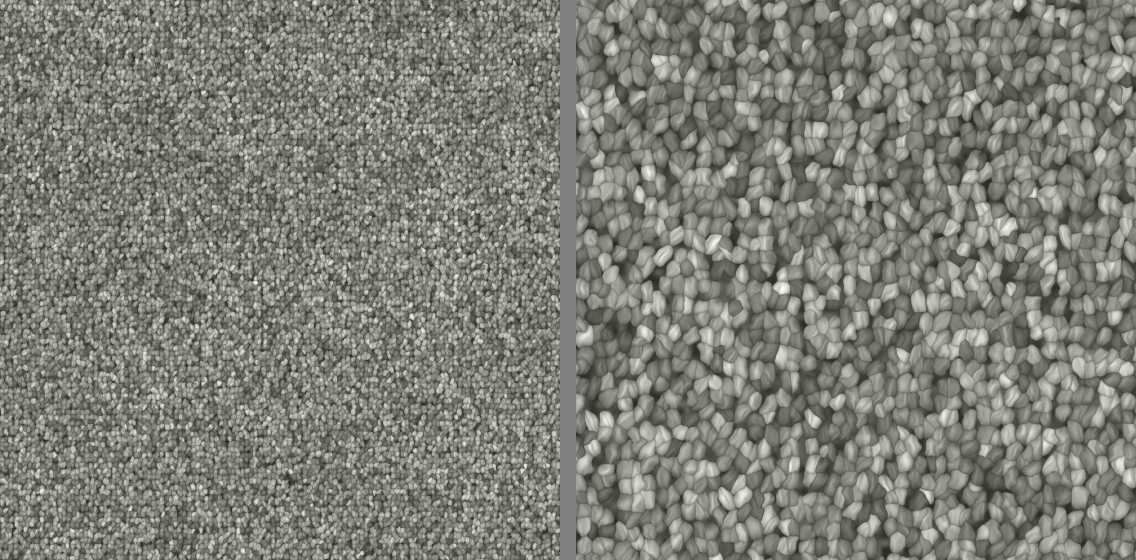
Left, the full canvas; right, a detail of the centre.
Reproduce this texture procedurally as a Shadertoy shader.

```glsl
const vec2 TUFT_COUNT = vec2(126.0, 104.0);  // tufts across and up the canvas
const vec2 TUFT_RADIUS = vec2(0.0051, 0.0075);
const float JITTER = 0.74;
const float LEAN = 0.15;                     // mean tilt to the right, radians
const float LEAN_SPREAD = 1.3;
const float TONE_MEAN = 0.545;
const float TONE_SPREAD = 0.44;
const vec2 GAP_TONE = vec2(0.16, 0.40);      // darkest and lightest depth
const float MISSING_SHARE = 0.012;
const float FIBRE_CONTRAST = 0.16;
const float PATCH_CONTRAST = 0.065;
const float RAGGED = 0.0024;                 // how far outlines wander
const float RAGGED_SCALE = 230.0;
const float BLUE_LOSS = 0.034;
const int SAMPLES = 3;                       // per axis, for smooth edges

// Integer hash giving three values from 0 to 1
vec3 hash3(vec2 cell, uint seed) {
    uvec3 v = uvec3(ivec3(ivec2(cell) + 4096, 7)) + uvec3(0u, 0u, seed);
    v = v * 1664525u + 1013904223u;
    v.x += v.y * v.z; v.y += v.z * v.x; v.z += v.x * v.y;
    v ^= v >> 16u;
    v.x += v.y * v.z; v.y += v.z * v.x; v.z += v.x * v.y;
    return vec3(v >> 8u) / 16777216.0;
}

vec3 valueNoise(vec2 p, uint seed) {
    vec2 i = floor(p), f = fract(p);
    f = f * f * (3.0 - 2.0 * f);
    vec3 low = mix(hash3(i, seed), hash3(i + vec2(1, 0), seed), f.x);
    vec3 high = mix(hash3(i + vec2(0, 1), seed), hash3(i + vec2(1, 1), seed), f.x);
    return mix(low, high, f.y);
}

// Brightness of the pile: the highest tuft at p wins
float pile(vec2 p) {
    vec3 wander = valueNoise(p * RAGGED_SCALE, 8u);
    p += RAGGED * (wander.xy - 0.5);
    float gap = mix(GAP_TONE.x, GAP_TONE.y, wander.z);

    vec2 home = floor(p * TUFT_COUNT);
    float top = 0.0, second = 0.0, tone = gap, body = 0.0;
    vec2 local = vec2(0.0), topCell = home;

    for (int y = -1; y <= 1; y++)
    for (int x = -1; x <= 1; x++) {
        vec2 cell = home + vec2(x, y);
        vec3 place = hash3(cell, 1u);
        vec3 look = hash3(cell, 2u);
        vec3 build = hash3(cell, 3u);
        if (build.z < MISSING_SHARE) continue;

        vec2 centre = (cell + 0.5 + JITTER * (place.xy - 0.5)) / TUFT_COUNT;
        float angle = LEAN + LEAN_SPREAD * (place.z - 0.5);
        float c = cos(angle), s = sin(angle);
        vec2 d = p - centre;
        vec2 q = vec2(c * d.x - s * d.y, s * d.x + c * d.y);
        q /= TUFT_RADIUS * (0.82 + 0.36 * build.xy);

        float dome = 1.0 - dot(q, q);
        float height = dome > 0.0 ? dome * (1.0 + 0.6 * look.x) : 0.0;
        if (height > top) {
            second = top;
            top = height;
            body = dome;
            local = q;
            topCell = cell;
            tone = TONE_MEAN + TONE_SPREAD * (0.65 * look.y + 0.35 * look.z - 0.5);
        } else {
            second = max(second, height);
        }
    }

    // Rounded shading, creases between tufts and fine yarn strands
    float crease = mix(0.87, 1.0, smoothstep(0.0, 0.4, top - second));
    float strand = valueNoise(local * vec2(3.5, 1.4) + topCell * 7.0, 4u).x - 0.5;
    float light = 0.66 + 0.47 * body + 0.06 * (local.y - local.x);
    float yarn = tone * light * crease * (1.0 + 2.0 * FIBRE_CONTRAST * strand);
    return mix(gap, yarn, smoothstep(0.0, 0.3, top));
}

void mainImage(out vec4 fragColor, in vec2 fragCoord) {
    float tone = 0.0;
    for (int j = 0; j < SAMPLES; j++)
    for (int i = 0; i < SAMPLES; i++) {
        vec2 offset = (vec2(i, j) + 0.5) / float(SAMPLES) - 0.5;
        tone += pile((fragCoord + offset) / iResolution.y);
    }
    tone /= float(SAMPLES * SAMPLES);

    // Broad, soft patches where the pile lies differently
    vec2 uv = fragCoord / iResolution.y;
    float patches = 0.5 * valueNoise(uv * vec2(4.0, 6.0), 5u).x
                  + 0.5 * valueNoise(uv * vec2(15.0, 22.0), 6u).x - 0.5;
    tone *= 1.0 + 2.0 * PATCH_CONTRAST * patches;

    fragColor = vec4(vec3(tone, tone, tone - BLUE_LOSS), 1.0);
}
```
